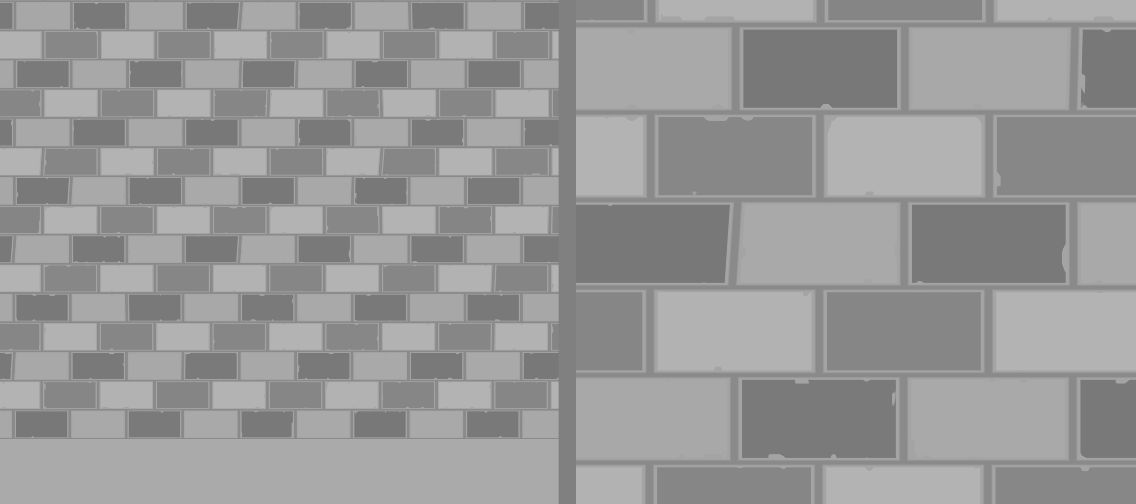
Left: the whole. Right: its middle third, enlarged.
This pattern is drawn by a Shadertoy shader. Its source:

```glsl
// Grey running-bond brick wall with soft joints, pale rims and a plain base band.

const vec2 BRICK = vec2(0.1119, 0.0579);       // brick pitch, in canvas heights
const vec2 WALL_ORIGIN = vec2(0.0297, 0.0024); // first joints from the upper left
const float ROWS = 15.0;
const float ROW_DRIFT = 0.00022;

float hash(vec2 p) {
    vec3 q = fract(vec3(p.xyx) * 0.1031);
    q += dot(q, q.yzx + 33.33);
    return fract((q.x + q.y) * q.z);
}

vec2 gradientDir(vec2 cell) {
    float angle = 6.2832 * hash(cell);
    return vec2(cos(angle), sin(angle));
}

float gradientNoise(vec2 p) {
    vec2 i = floor(p), f = fract(p);
    vec2 u = f * f * f * (f * (f * 6.0 - 15.0) + 10.0);
    vec2 e = vec2(1.0, 0.0);
    float a = dot(gradientDir(i), f);
    float b = dot(gradientDir(i + e.xy), f - e.xy);
    float c = dot(gradientDir(i + e.yx), f - e.yx);
    float d = dot(gradientDir(i + e.xx), f - e.xx);
    return mix(mix(a, b, u.x), mix(c, d, u.x), u.y);
}

// A few vertical joints lean slightly; the result is a sideways offset.
float jointLean(vec2 joint, float height) {
    float amount = hash(joint + 17.0);
    float leaning = step(0.82, hash(joint + 53.0));
    return leaning * (amount - 0.3) * 0.007 * (height - 0.5);
}

// Tones alternate along each row and change between odd and even rows.
float brickTone(vec2 id) {
    float oddRow = mod(id.y, 2.0);
    float dark = mod(id.x + floor((id.y + 1.0) * 0.5), 2.0);
    float tone = mix(mix(0.66, 0.475, dark), mix(0.70, 0.525, dark), oddRow);
    return tone + 0.008 * (hash(id + 91.0) - 0.5);
}

float wallTone(vec2 p, float pixel) {
    // Row, staggered column and position inside the brick
    float v = (p.y - WALL_ORIGIN.y) / BRICK.y;
    float row = floor(v);
    float shift = WALL_ORIGIN.x + 0.5 * BRICK.x * mod(row, 2.0) - ROW_DRIFT * row;
    float x = p.x - shift;
    x += jointLean(vec2(floor(x / BRICK.x + 0.5), row), v - row);
    vec2 id = vec2(floor(x / BRICK.x), row);
    vec2 local = vec2(x, p.y - WALL_ORIGIN.y) - id * BRICK;
    vec2 toJoint = min(local, BRICK - local);

    // Brick face with small chips, inside a thin pale rim
    float chip = smoothstep(0.32, 0.46, gradientNoise(p * vec2(70.0, 45.0)));
    vec2 inset = toJoint - vec2(0.0051, 0.0031);
    float face = min(inset.x, inset.y) - 0.0025 * chip;
    float tone = mix(0.645, brickTone(id), smoothstep(-0.6 * pixel, 0.6 * pixel, face));

    // Soft vertical grooves and narrower horizontal ones
    float soft = max(pixel * 0.5, 0.0009);
    float upright = 1.0 - smoothstep(0.0027 - soft, 0.0027 + soft, toJoint.x);
    float level = 1.0 - smoothstep(0.0016 - soft, 0.0016 + soft, toJoint.y);
    return mix(tone, 0.54, max(upright, level));
}

void mainImage(out vec4 fragColor, in vec2 fragCoord) {
    float pixel = 1.0 / iResolution.y;
    vec2 p = vec2(fragCoord.x, iResolution.y - fragCoord.y) * pixel;
    float aspect = iResolution.x * pixel;

    // Wall above the plain base band
    float wallEnd = WALL_ORIGIN.y + ROWS * BRICK.y;
    float base = smoothstep(-0.5 * pixel, 0.5 * pixel, p.y - wallEnd);
    float tone = mix(wallTone(p, pixel), 0.665, base);

    // Narrow dark strip along the right side
    float strip = smoothstep(-0.5 * pixel, 0.5 * pixel, p.x - aspect + 0.0028);
    tone = mix(tone, 0.50, strip);

    fragColor = vec4(vec3(tone), 1.0);
}
```
